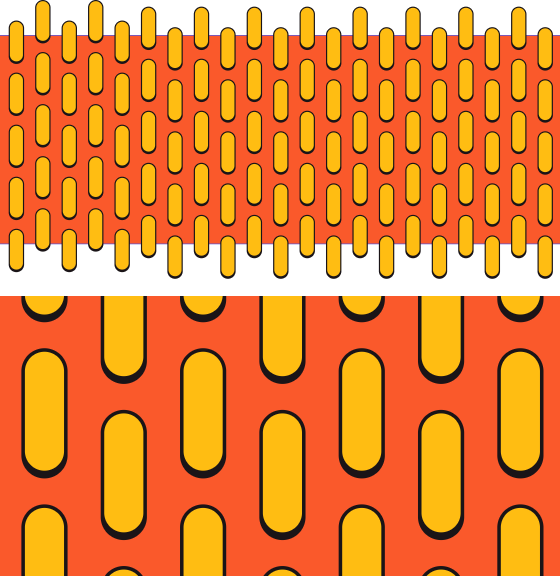
Top, the full canvas; bottom, a detail of the centre.
A WebGL 1 fragment shader for this pattern:

```glsl
precision highp float;

uniform vec2 u_resolution;

// Lengths are fractions of the canvas height, measured from the top left
#define GRID vec2(21.0, 5.0)
#define PITCH vec2(0.09443, 0.1859)
#define FIRST_X 0.0586
#define PILL_LENGTH 0.1550
#define PILL_RADIUS 0.0275
#define OUTLINE 0.0042
#define LIP 0.0050
#define STAGGER 0.0734
#define DROP 0.0237
#define RAISED_COLUMNS 5.0
#define BAND vec2(0.1263, 0.8711)
#define RULE 0.0024

const vec3 PAPER = vec3(1.0, 1.0, 1.0);
const vec3 ORANGE = vec3(0.98, 0.35, 0.17);
const vec3 YELLOW = vec3(1.0, 0.74, 0.07);
const vec3 INK = vec3(0.10, 0.08, 0.09);
const vec3 BLUE = vec3(0.27, 0.24, 0.82);

// Vertical capsule hanging down from the origin
float capsule(vec2 p, float len, float radius) {
  p.y -= clamp(p.y, radius, len - radius);
  return length(p) - radius;
}

// Coverage of a shape, smoothed over one pixel
float cover(float dist, float pixel) {
  return clamp(0.5 - dist / pixel, 0.0, 1.0);
}

// Top of a column: alternate ones hang lower, the first few sit higher
float columnTop(float column) {
  float lowered = 1.0 - mod(column, 2.0);
  return STAGGER * lowered + DROP * step(RAISED_COLUMNS, column);
}

// Position relative to the top centre of the nearest pill
vec2 pillSpace(vec2 p) {
  float column = clamp(floor((p.x - FIRST_X) / PITCH.x + 0.5), 0.0, GRID.x - 1.0);
  p -= vec2(FIRST_X + column * PITCH.x, columnTop(column));
  float middle = 0.5 * PILL_LENGTH;
  float row = clamp(floor((p.y - middle) / PITCH.y + 0.5), 0.0, GRID.y - 1.0);
  p.y -= row * PITCH.y;
  return p;
}

void main() {
  float pixel = 1.0 / u_resolution.y;
  vec2 p = gl_FragCoord.xy * pixel;
  p.y = 1.0 - p.y;

  // Band with a thin rule along both edges
  float band = max(BAND.x - p.y, p.y - BAND.y);
  vec3 color = mix(PAPER, ORANGE, cover(band, pixel));
  color = mix(color, BLUE, cover(abs(band) - 0.5 * RULE, pixel));

  // Pills: ink body, then a fill that leaves a thicker lip below
  vec2 q = pillSpace(p);
  float body = capsule(q, PILL_LENGTH, PILL_RADIUS);
  float fill = capsule(q - vec2(0.0, OUTLINE),
                       PILL_LENGTH - 2.0 * OUTLINE - LIP,
                       PILL_RADIUS - OUTLINE);
  color = mix(color, INK, cover(body, pixel));
  color = mix(color, YELLOW, cover(fill, pixel));

  gl_FragColor = vec4(color, 1.0);
}
```
